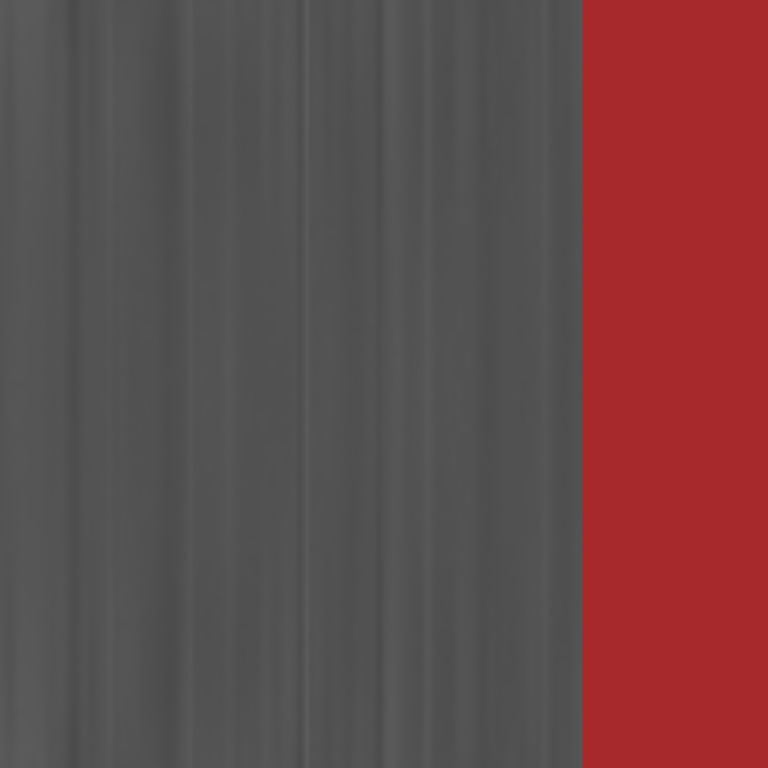
Give the GLSL for this texture, as a WebGL 2 fragment shader.

```glsl
#version 300 es
precision highp float;
// Brushed charcoal panel with soft vertical streaks beside a flat red band.
uniform vec2 u_resolution;
out vec4 fragColor;

const vec3 CHARCOAL = vec3(0.322);
const vec3 RED = vec3(0.655, 0.161, 0.172);
const float BAND_EDGE = 0.7585;

// Main streaks: center, half width, brightness offset.
const int STREAK_COUNT = 15;
const vec3 STREAKS[STREAK_COUNT] = vec3[](
    vec3(0.035, 0.040, 0.015), vec3(0.097, 0.010, -0.030),
    vec3(0.143, 0.005, 0.016), vec3(0.222, 0.016, -0.018),
    vec3(0.248, 0.004, 0.020), vec3(0.298, 0.009, 0.020),
    vec3(0.390, 0.004, -0.026), vec3(0.400, 0.003, 0.035),
    vec3(0.460, 0.018, -0.012), vec3(0.494, 0.005, -0.024),
    vec3(0.515, 0.012, 0.017), vec3(0.557, 0.006, 0.026),
    vec3(0.638, 0.014, -0.018), vec3(0.709, 0.006, 0.022),
    vec3(0.735, 0.012, -0.018));

float hash(vec2 p) {
    vec3 q = fract(vec3(p.xyx) * 0.1031);
    q += dot(q, q.yzx + 33.33);
    return fract((q.x + q.y) * q.z);
}

float valueNoise(vec2 p) {
    vec2 cell = floor(p);
    vec2 f = fract(p);
    f = f * f * (3.0 - 2.0 * f);
    float low = mix(hash(cell), hash(cell + vec2(1.0, 0.0)), f.x);
    float high = mix(hash(cell + vec2(0.0, 1.0)), hash(cell + 1.0), f.x);
    return mix(low, high, f.y);
}

// Bell-shaped vertical line.
float softLine(float x, float center, float halfWidth) {
    float d = (x - center) / halfWidth;
    return exp(-d * d);
}

float mainStreaks(float x) {
    float sum = 0.0;
    for (int i = 0; i < STREAK_COUNT; i++) {
        sum += STREAKS[i].z * softLine(x, STREAKS[i].x, STREAKS[i].y);
    }
    return sum;
}

// Fine grain, elongated along y and strongest near the top and bottom.
float grain(float x, float fromMiddle) {
    float fine = valueNoise(vec2(x * 75.0, fromMiddle * 1.5)) - 0.5;
    float broad = valueNoise(vec2(x * 24.0 + 9.0, fromMiddle * 2.0)) - 0.5;
    float strength = mix(0.010, 0.032, smoothstep(0.35, 1.0, fromMiddle));
    return strength * (fine + 0.5 * broad);
}

void main() {
    vec2 uv = gl_FragCoord.xy / u_resolution;

    // The streaks mirror about the horizontal center line.
    float fromMiddle = abs(2.0 * uv.y - 1.0);
    float contrast = mix(0.75, 1.0, smoothstep(0.2, 0.9, fromMiddle));
    float shade = contrast * mainStreaks(uv.x) + grain(uv.x, fromMiddle);
    shade += 0.004 * (valueNoise(uv * vec2(110.0, 70.0)) - 0.5);

    // Red band with a smoothed edge.
    float pixel = 1.0 / u_resolution.x;
    float band = smoothstep(BAND_EDGE - pixel, BAND_EDGE + pixel, uv.x);
    fragColor = vec4(mix(CHARCOAL + shade, RED, band), 1.0);
}
```
